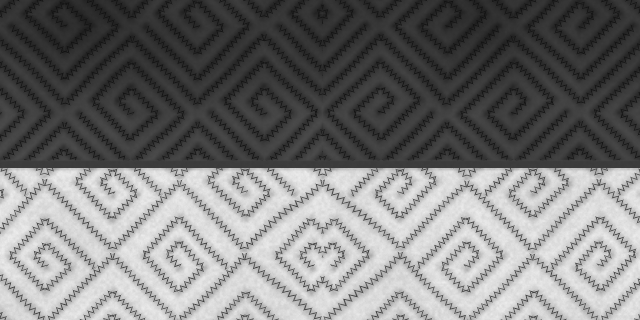
Write a Shadertoy shader that draws this texture.

```glsl
// Quilted leather in two tones, zigzag-stitched with diamond key spirals and chevrons.
#define HALF_STEP 0.208     // half the horizontal repeat
#define DARK_UNIT 0.0575    // spacing between spiral turns, dark panel
#define LIGHT_UNIT 0.0535   // spacing between spiral turns, light panel
#define DARK_PITCH 0.271    // row spacing of the dark panel
#define LIGHT_PITCH 0.229   // row spacing of the light panel
#define SPLIT 0.474         // height where the panels meet
#define HEM 0.026           // plain strip at the foot of the dark panel
#define STITCH_LENGTH 0.018
#define STITCH_REACH 0.0085
#define THREAD_RADIUS 0.0012
#define PAD_WIDTH 0.027     // distance over which the padding rises

float hash(vec2 p) {
    vec3 q = fract(vec3(p.xyx) * 0.1031);
    q += dot(q, q.yzx + 33.33);
    return fract((q.x + q.y) * q.z);
}

float noise(vec2 p) {
    vec2 i = floor(p), f = fract(p);
    f = f * f * (3.0 - 2.0 * f);
    return mix(mix(hash(i), hash(i + vec2(1, 0)), f.x),
               mix(hash(i + vec2(0, 1)), hash(i + vec2(1, 1)), f.x), f.y);
}

float fbm(vec2 p) {
    float sum = 0.0, gain = 0.5;
    for (int i = 0; i < 4; i++) {
        sum += gain * noise(p);
        p = p * 2.03 + 17.0;
        gain *= 0.5;
    }
    return sum;
}

// Adds one seam from a to b. seam: x thread distance, y seam distance, zw offset from seam.
void addSeam(vec2 p, vec2 a, vec2 b, float mirror, inout vec4 seam) {
    float len = length(b - a);
    vec2 along = (b - a) / len;
    vec2 q = p - a;
    float t = dot(q, along);
    float n = dot(q, vec2(-along.y, along.x));

    // Whole number of zigzags per run
    float period = len / max(1.0, floor(len / STITCH_LENGTH + 0.5));
    float zigzag = abs(fract(t / period) - 0.5) * 4.0 - 1.0;
    float slope = 4.0 * STITCH_REACH / period;
    float thread = abs(n - STITCH_REACH * zigzag) / sqrt(1.0 + slope * slope);
    seam.x = min(seam.x, max(thread, max(-t, t - len)));

    vec2 away = q - along * clamp(t, 0.0, len);
    float d = length(away);
    if (d < seam.y) seam.yzw = vec3(d, away.x * mirror, away.y);
}

// Square spiral standing on its corner, wound outward from the origin
void addKey(vec2 p, float unit, int steps, float mirror, inout vec4 seam) {
    vec2 a = vec2(0), dir = vec2(0.7071, 0.7071);
    for (int k = 0; k < steps; k++) {
        vec2 b = a + dir * unit * float(min((k + 2) / 2, 4));
        addSeam(p, a, b, mirror, seam);
        a = b;
        dir = vec2(-dir.y, dir.x);
    }
}

// Position inside the staggered cell of a row
vec2 cell(vec2 p, float row, float pitch) {
    return vec2(mod(p.x + row * HALF_STEP, 2.0 * HALF_STEP) - HALF_STEP, p.y - row * pitch);
}

// Rows of spirals at keyPos, with a chevron seam above each row at wavePos
vec4 quilt(vec2 keyPos, vec2 wavePos, float pitch, float unit, int steps, float mirror) {
    vec4 seam = vec4(1, 1, 0, 0);
    float nearest = floor(keyPos.y / pitch + 0.5);
    for (int i = -1; i <= 1; i++) {
        float row = nearest + float(i);
        addKey(cell(keyPos, row, pitch), unit, steps, mirror, seam);
        vec2 w = cell(wavePos, row, pitch);
        float fold = w.x < 0.0 ? -1.0 : 1.0;
        addSeam(vec2(abs(w.x), w.y),
                vec2(0, 0.5 * (pitch + HALF_STEP)),
                vec2(HALF_STEP, 0.5 * (pitch - HALF_STEP)), mirror * fold, seam);
    }
    return seam;
}

void mainImage(out vec4 fragColor, in vec2 fragCoord) {
    float px = 1.0 / iResolution.y;
    vec2 p = fragCoord * px;
    bool dark = p.y > SPLIT;

    // Mirror about the centre, with a slight hand-sewn wobble
    float x = p.x - 0.5 * iResolution.x * px - 0.008;
    float mirror = x < 0.0 ? -1.0 : 1.0;
    vec2 wobble = (vec2(noise(p * 9.0), noise(p * 9.0 + 40.0)) - 0.5) * 0.008;
    vec2 q = vec2(abs(x), p.y) + wobble;
    vec4 seam;
    if (dark) {
        q += vec2(0.026, -0.643);
        seam = quilt(q, q, DARK_PITCH, DARK_UNIT, 9, mirror);
    } else {
        // Spirals join in pairs at the mirror line; chevrons keep a single peak
        vec2 keyPos = q - vec2(0.034, 0.396);
        vec2 wavePos = q - vec2(0.034 * smoothstep(0.0, 0.2, q.x), 0.441);
        seam = quilt(keyPos, wavePos, LIGHT_PITCH, LIGHT_UNIT, 7, mirror);
    }

    // Padding relief lit from above left
    float puff = smoothstep(0.0, PAD_WIDTH, seam.y);
    float facing = dot(seam.zw, vec2(-0.5, 0.86)) / max(seam.y, 0.006);
    float relief = facing * (1.0 - puff);
    float thread = 1.0 - smoothstep(THREAD_RADIUS - 0.7 * px, THREAD_RADIUS + 0.7 * px, seam.x);
    thread *= 0.7 + 0.3 * noise(p * 80.0);
    float cloud = fbm(p * 4.0) - 0.47;
    float grain = fbm(p * 110.0) - 0.47;

    float shade, threadShade;
    if (dark) {
        float sewn = smoothstep(SPLIT + HEM - 0.004, SPLIT + HEM + 0.004, p.y);
        float base = mix(0.262, 0.205, smoothstep(0.58, 0.95, p.y)) + cloud * 0.1;
        shade = base * mix(0.72, 1.0, puff) - relief * 0.03 + grain * 0.03;
        float hem = 0.235 + 0.03 * smoothstep(0.006, 0.0, abs(p.y - SPLIT - HEM));
        shade = mix(hem + grain * 0.02, shade, sewn);
        threadShade = 0.06;
        thread *= sewn;
    } else {
        shade = mix(0.72, 0.865, puff) + relief * 0.05 + cloud * 0.1 + grain * 0.12;
        shade *= 1.0 - 0.12 * smoothstep(SPLIT - 0.012, SPLIT, p.y);
        threadShade = 0.16;
    }
    fragColor = vec4(vec3(mix(shade, threadShade, thread)), 1.0);
}
```
